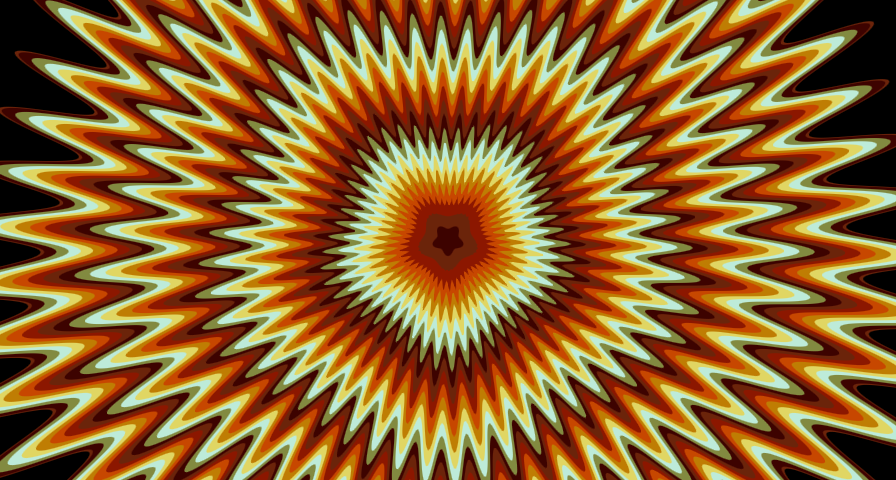
Reproduce this background procedurally as a WebGL 2 fragment shader.

```glsl
#version 300 es
precision highp float;
// Concentric zigzag rings in a warm retro palette, radiating from a five-lobed core.

uniform vec2 u_resolution;
out vec4 fragColor;

// Eight ring colours, repeating outwards
vec3 ringColor(float index) {
    vec3 palette[8] = vec3[8](
        vec3(0.24, 0.01, 0.00),  // maroon
        vec3(0.42, 0.14, 0.04),  // brown
        vec3(0.55, 0.09, 0.00),  // red
        vec3(0.78, 0.28, 0.00),  // orange
        vec3(0.75, 0.49, 0.01),  // ochre
        vec3(0.88, 0.84, 0.39),  // yellow
        vec3(0.74, 0.92, 0.85),  // pale cyan
        vec3(0.51, 0.54, 0.25)); // olive
    return palette[int(mod(max(index, 0.0), 8.0))];
}

// Radius bent by five broad lobes and fifty spikes
float warpedRadius(vec2 p) {
    float r = length(p);
    float angle = r > 0.0 ? atan(p.y, p.x) : 0.0;
    float lobes = cos(5.0 * (angle + radians(90.0)));
    float spikes = sin(50.0 * angle) * smoothstep(0.05, 0.10, r);
    float coreLobes = 0.003 * smoothstep(0.0, 0.02, r);
    return r * (1.0 - 0.07 * lobes) * (1.0 + 0.11 * spikes) - coreLobes * lobes;
}

void main() {
    vec2 p = (gl_FragCoord.xy - 0.5 * u_resolution) / u_resolution.y;
    float band = warpedRadius(p) / 0.028;
    float blur = max(fwidth(band), 0.001);

    // Blend across the nearest ring edge
    float edge = floor(band + 0.5);
    float blend = clamp((band - edge) / blur + 0.5, 0.0, 1.0);
    vec3 color = mix(ringColor(edge - 1.0), ringColor(edge), blend);

    // Black beyond the last ring
    color *= 1.0 - clamp((band - 33.3) / blur + 0.5, 0.0, 1.0);
    fragColor = vec4(color, 1.0);
}
```
